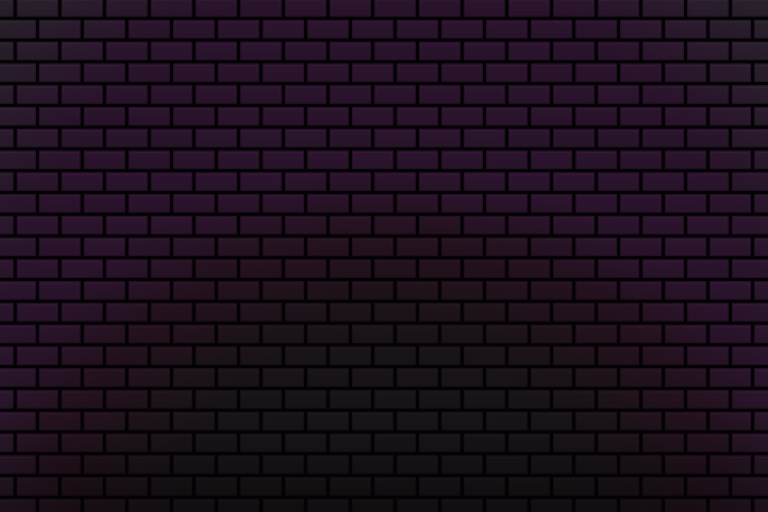
Reproduce this pattern procedurally as a WebGL 2 fragment shader.

```glsl
#version 300 es
precision highp float;

uniform vec2 u_resolution;
out vec4 fragColor;

float hash(vec2 p) {
    return fract(sin(dot(p, vec2(127.1, 311.7))) * 43758.5453);
}

float roundedBox(vec2 p, vec2 halfSize, float radius) {
    vec2 q = abs(p) - halfSize + radius;
    return length(max(q, 0.0)) + min(max(q.x, q.y), 0.0) - radius;
}

// Wall light: dark pool at the bottom, then wine, purple and grey corners
vec3 wallLight(vec2 p) {
    float pool = length((p - vec2(0.75, 1.0)) * vec2(0.8, 1.0));
    float haze = length(p - vec2(0.75, 0.64));
    vec3 color = mix(vec3(0.098, 0.078, 0.092), vec3(0.142, 0.070, 0.120),
                     smoothstep(0.30, 0.55, pool));
    color = mix(color, vec3(0.168, 0.078, 0.176), smoothstep(0.50, 0.68, pool));
    color = mix(color, vec3(0.160, 0.130, 0.170), smoothstep(0.66, 1.02, haze));
    return color * (1.0 - 0.28 * smoothstep(0.80, 1.0, p.y));
}

void main() {
    // Canvas height is one unit, y runs down from the top
    vec2 uv = gl_FragCoord.xy / u_resolution;
    vec2 p = vec2(uv.x * 1.5, 1.0 - uv.y);
    float pixel = 1.0 / u_resolution.y;

    // Running bond: every other row shifts by half a brick
    vec2 brick = vec2(0.0873, 0.04252);
    vec2 grid = (p + vec2(0.0141, 0.0068)) / brick;
    float row = floor(grid.y);
    grid.x += 0.5 * mod(row + 1.0, 2.0);
    vec2 id = vec2(floor(grid.x), row);
    vec2 local = (fract(grid) - 0.5) * brick;

    float d = roundedBox(local, vec2(0.0406, 0.0183), 0.0016);
    float face = 1.0 - smoothstep(-0.6 * pixel, 0.6 * pixel, d);

    // Beveled face: dim rim, inset highlight strongest along the top
    float height = 0.5 - local.y / 0.0366;
    float inset = 1.0 - smoothstep(0.0, 0.0014 + 0.5 * pixel, abs(d + 0.0042));
    float shade = 0.93 + 0.10 * height;
    shade *= mix(0.82, 1.0, smoothstep(0.0012, 0.0042, -d));
    shade += inset * mix(0.05, 0.21, smoothstep(0.55, 0.95, height));
    shade *= 0.98 + 0.04 * hash(id);

    vec3 mortar = vec3(0.014, 0.007, 0.014);
    fragColor = vec4(mix(mortar, wallLight(p) * shade, face), 1.0);
}
```
